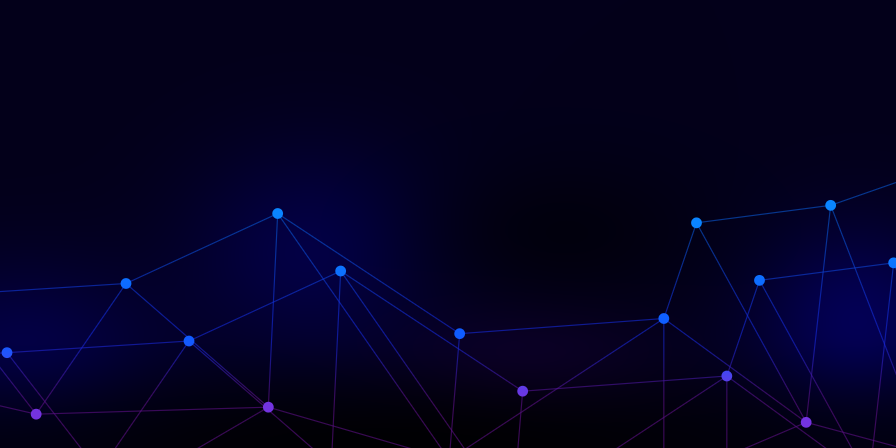
Write a Shadertoy shader that draws this background.

```glsl
// A night-blue backdrop with soft glows behind a mesh of linked dots.
// One small graph of nodes is drawn twice, the second copy shifted down and
// right; links and dots fade from azure through blue to violet with depth.

// Design space: 384 units tall, y pointing down from the top edge.
const float DESIGN_HEIGHT = 384.0;
const vec2 COPY_SHIFT = vec2(54.0, 49.3);
const float LINE_WIDTH = 1.0;
const float LINE_ALPHA = 0.62;
const float DOT_RADIUS = 4.6;

const vec3 NIGHT = vec3(0.010, 0.000, 0.100);
const vec3 BLUE_GLOW = vec3(0.000, 0.000, 0.170);
const vec3 VIOLET_GLOW = vec3(0.035, 0.000, 0.055);
const vec3 DOT_AZURE = vec3(0.04, 0.52, 1.00);
const vec3 DOT_BLUE = vec3(0.06, 0.36, 1.00);
const vec3 DOT_VIOLET = vec3(0.45, 0.20, 0.88);
const vec3 LINE_AZURE = vec3(0.03, 0.34, 0.82);
const vec3 LINE_BLUE = vec3(0.08, 0.16, 0.85);
const vec3 LINE_VIOLET = vec3(0.36, 0.06, 0.52);

// Nodes 0..8 form the ridge, 9..15 the lower chain, 16 a loose end.
const int NODE_COUNT = 17;
const int RIDGE_END = 8;
const int CHAIN_END = 15;
const vec2 NODES[NODE_COUNT] = vec2[NODE_COUNT](
    vec2(-200, 262), vec2(-48, 253), vec2(108, 243), vec2(238, 183),
    vec2(394, 286), vec2(569, 273), vec2(597, 191), vec2(712, 176),
    vec2(795, 147), vec2(-60, 334), vec2(31, 355), vec2(230, 349),
    vec2(385, 394), vec2(569, 414), vec2(691, 362), vec2(795, 390),
    vec2(110, 419));

// Links that join the ridge to the chain.
const int LINK_COUNT = 13;
const ivec2 LINKS[LINK_COUNT] = ivec2[LINK_COUNT](
    ivec2(1, 10), ivec2(2, 10), ivec2(2, 11), ivec2(3, 11), ivec2(3, 12),
    ivec2(4, 12), ivec2(5, 12), ivec2(5, 13), ivec2(5, 14), ivec2(6, 14),
    ivec2(7, 14), ivec2(7, 15), ivec2(11, 16));

float glow(vec2 p, vec2 center, vec2 radii) {
    vec2 q = (p - center) / radii;
    return exp(-dot(q, q));
}

float segmentDistance(vec2 p, vec2 a, vec2 b) {
    vec2 pa = p - a, ba = b - a;
    return length(pa - ba * clamp(dot(pa, ba) / dot(ba, ba), 0.0, 1.0));
}

// Antialiased coverage of a shape of the given half width.
float coverage(float dist, float halfWidth, float pixel) {
    return clamp((halfWidth - dist) / pixel + 0.5, 0.0, 1.0);
}

vec3 depthColor(float y, vec3 top, vec3 middle, vec3 bottom) {
    vec3 upper = mix(top, middle, smoothstep(180.0, 290.0, y));
    return mix(upper, bottom, smoothstep(285.0, 350.0, y));
}

vec3 backdrop(vec2 p) {
    vec3 color = NIGHT;
    color += BLUE_GLOW * glow(p, vec2(268, 215), vec2(105, 88));
    color += BLUE_GLOW * 1.35 * glow(p, vec2(735, 275), vec2(88, 80));
    color += BLUE_GLOW * glow(p, vec2(20, 300), vec2(115, 75));
    color += VIOLET_GLOW * glow(p, vec2(455, 312), vec2(105, 50));

    // Darker hollow between the glows, and a fade to black at the foot.
    color *= 1.0 - 0.5 * glow(p, vec2(480, 200), vec2(115, 60));
    float foot = smoothstep(285.0, 384.0, p.y);
    float middle = glow(p, vec2(360, p.y), vec2(270, 1));
    return color * (1.0 - foot * mix(0.45, 0.92, middle));
}

// x: opacity of the links, y: opacity of the dots.
vec2 meshCoverage(vec2 p, float pixel) {
    float gap = 1.0, dots = 0.0;
    for (int i = 0; i < NODE_COUNT; i++) {
        dots = max(dots, coverage(length(p - NODES[i]), DOT_RADIUS, pixel));
        if (i < CHAIN_END && i != RIDGE_END) {
            float d = segmentDistance(p, NODES[i], NODES[i + 1]);
            gap *= 1.0 - LINE_ALPHA * coverage(d, 0.5 * LINE_WIDTH, pixel);
        }
    }
    for (int i = 0; i < LINK_COUNT; i++) {
        float d = segmentDistance(p, NODES[LINKS[i].x], NODES[LINKS[i].y]);
        gap *= 1.0 - LINE_ALPHA * coverage(d, 0.5 * LINE_WIDTH, pixel);
    }
    return vec2(1.0 - gap, dots);
}

void mainImage(out vec4 fragColor, in vec2 fragCoord) {
    float pixel = DESIGN_HEIGHT / iResolution.y;
    vec2 p = vec2(fragCoord.x, iResolution.y - fragCoord.y) * pixel;

    vec2 front = meshCoverage(p, pixel);
    vec2 shifted = meshCoverage(p - COPY_SHIFT, pixel);
    float lines = 1.0 - (1.0 - front.x) * (1.0 - shifted.x);
    float dots = max(front.y, shifted.y);

    vec3 color = backdrop(p);
    color = mix(color, depthColor(p.y, LINE_AZURE, LINE_BLUE, LINE_VIOLET), lines);
    color = mix(color, depthColor(p.y, DOT_AZURE, DOT_BLUE, DOT_VIOLET), dots);
    fragColor = vec4(color, 1.0);
}
```
